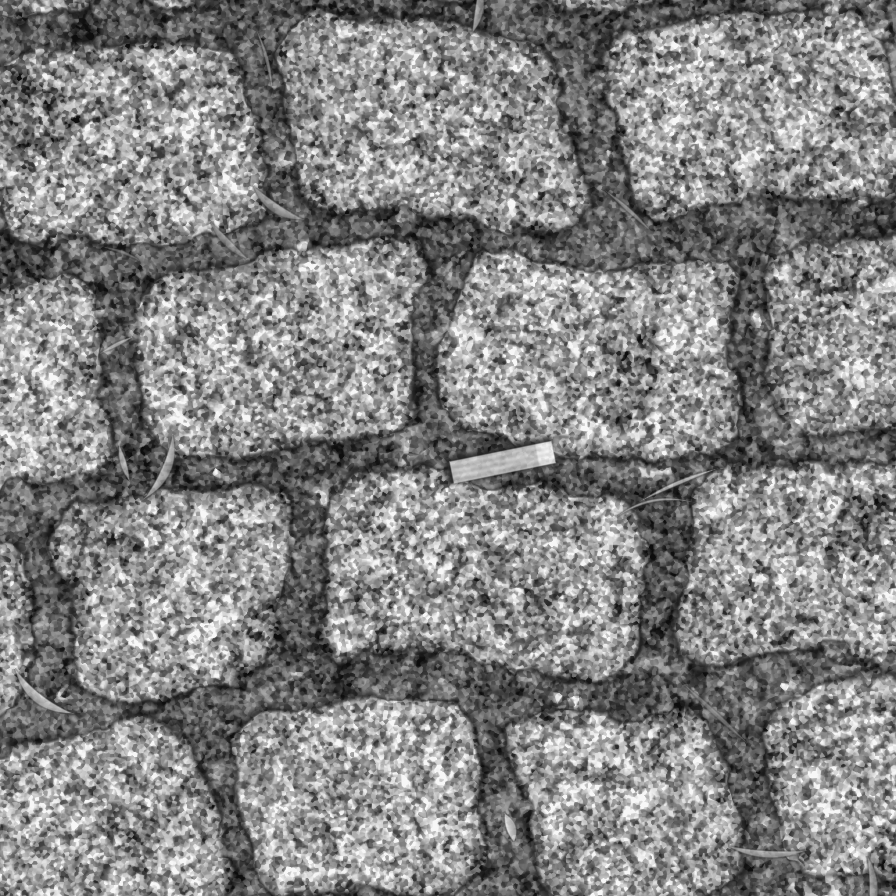
This texture is drawn by a WebGL 1 fragment shader. Its source:

```glsl
precision highp float;
// Grey granite cobblestones with gritty joints, dry litter and a pale stub.
uniform vec2 u_resolution;

const vec2 STONE_SIZE = vec2(0.345, 0.252);
const float ROW_TILT = 0.09;
const float JOINT_HALF = 0.015;
const float CORNER = 0.045;
const float STONE_GREY = 0.625;
const float JOINT_GREY = 0.36;
const float CREVICE_GREY = 0.15;
const float GRAIN_CONTRAST = 1.15;
const vec2 STUB_POS = vec2(0.561, 0.484);
const vec2 STUB_HALF = vec2(0.058, 0.0125);
const float STUB_ANGLE = 0.2;
const int LITTER_COUNT = 60;

float hash(vec2 p) {
  vec3 q = fract(vec3(p.xyx) * 0.1031);
  q += dot(q, q.yzx + 33.33);
  return fract((q.x + q.y) * q.z);
}

vec2 hash2(vec2 p) {
  return vec2(hash(p + 7.3), hash(p + 41.7));
}

vec2 rotate(vec2 p, float a) {
  float c = cos(a), s = sin(a);
  return vec2(c * p.x + s * p.y, c * p.y - s * p.x);
}

float box(vec2 p, vec2 halfSize) {
  vec2 q = abs(p) - halfSize;
  return length(max(q, 0.0)) + min(max(q.x, q.y), 0.0);
}

// Cellular noise: each cell has one random tone, softly blended at its borders.
float grains(vec2 p) {
  vec2 cell = floor(p), f = p - cell;
  float sum = 0.0, total = 0.0;
  for (int j = -1; j <= 1; j++) {
    for (int i = -1; i <= 1; i++) {
      vec2 o = vec2(float(i), float(j));
      vec2 v = o + hash2(cell + o) - f;
      float w = exp(-9.0 * dot(v, v));
      sum += w * hash(cell + o + 19.0);
      total += w;
    }
  }
  return sum / total;
}

// Slanted, jittered joint number i within a row.
float jointAt(float i, float row, float height) {
  vec2 h = hash2(vec2(i, row) + 60.0);
  return i + (h.x - 0.5) * 0.4 + (h.y - 0.5) * 0.24 * (height - 0.5);
}

// Signed distance to the nearest stone in xy (negative inside), its tone in z.
vec2 stones(vec2 p) {
  vec2 q = rotate(p - STUB_POS, ROW_TILT);
  q.y += 0.022 * sin(q.x * 6.0) + 0.009 * sin(q.x * 15.0);
  q.x += 0.012 * sin(q.y * 17.0);
  vec2 g = q / STONE_SIZE;
  float row = floor(g.y), height = g.y - row;
  float x = g.x + 0.5 * mod(row, 2.0) + 0.3 * hash(vec2(row, 5.0));
  float i = floor(x);
  if (x < jointAt(i, row, height)) i -= 1.0;
  else if (x >= jointAt(i + 1.0, row, height)) i += 1.0;
  float left = jointAt(i, row, height);
  float right = jointAt(i + 1.0, row, height);
  vec2 id = vec2(i, row) + 80.0;
  vec2 local = vec2(x - 0.5 * (left + right), height - 0.5) * STONE_SIZE;
  local = rotate(local, (hash(id) - 0.5) * 0.14);
  vec2 halfSize = vec2(0.5 * (right - left), 0.5) * STONE_SIZE;
  halfSize -= JOINT_HALF + 0.011 * hash2(id);
  return vec2(box(local, halfSize - CORNER) - CORNER, hash(id + 9.0));
}

void main() {
  vec2 p = gl_FragCoord.xy / u_resolution.y;
  float px = 1.0 / u_resolution.y;

  float coarse = grains(p * 48.0) - 0.5;
  float medium = grains(p * 125.0 + 30.0) - 0.5;
  float fine = grains(p * 250.0 + 70.0) - 0.5;
  float grain = GRAIN_CONTRAST * (0.20 * coarse + 0.40 * medium + 0.42 * fine);

  // Stone outline, chipped at several scales
  vec2 stone = stones(p);
  float chips = 0.016 * (grains(p * 17.0) - 0.5) + 0.009 * coarse + 0.005 * medium;
  float d = stone.x + chips;

  // Granite face with darker rims and a few stains
  float face = STONE_GREY + 0.06 * (stone.y - 0.5) + grain;
  face -= 0.11 * smoothstep(-0.018, 0.0, d);
  float stain = smoothstep(0.86, 0.95, grains(p * 9.0 + 3.0) + 0.15 * coarse);
  face -= 0.22 * stain;

  // Gritty joint, with shadowed crevices and pale crumbs
  float joint = JOINT_GREY + 0.65 * grain + 0.14 * (grains(p * 15.0 + 50.0) - 0.5);
  float crevice = 1.0 - smoothstep(0.001, 0.011, d + 0.006 * coarse);
  joint = mix(joint, CREVICE_GREY + 0.25 * grain, 0.8 * crevice);
  joint += 0.32 * smoothstep(0.40, 0.48, coarse) * smoothstep(-0.1, 0.2, medium);
  float grey = mix(face, joint, smoothstep(-0.0015 - px, 0.0015 + px, d));

  // Bent straws and leaves, kept only where they lie in a joint
  for (int k = 0; k < LITTER_COUNT; k++) {
    vec2 id = vec2(float(k), 11.0);
    vec2 spot = hash2(id);
    vec2 shape = hash2(id + 23.0);
    float kept = step(0.004, stones(spot).x);
    vec2 q = rotate(p - spot, 6.2832 * hash(id + 57.0));
    float len = mix(0.012, 0.045, shape.x);
    q.y += (shape.y - 0.5) * 14.0 * q.x * q.x;
    float width = mix(0.0012, 0.0055, shape.y * shape.y);
    float leaf = abs(q.y) - width * (1.0 - q.x * q.x / (len * len));
    float shade = 1.0 - smoothstep(0.0, 0.004, leaf + 0.001);
    grey = mix(grey, 0.17, 0.55 * kept * shade * step(abs(q.x), len));
    float tone = mix(0.38, 0.74, hash(id + 91.0)) + 0.25 * grain - 25.0 * q.y;
    grey = mix(grey, tone, kept * (1.0 - smoothstep(-px, px, leaf)));
  }

  // Pale stub with its shadow and brighter tip
  vec2 s = rotate(p - STUB_POS, STUB_ANGLE);
  float shadow = 1.0 - smoothstep(-0.002, 0.008, box(s + vec2(0.003, -0.002), STUB_HALF));
  grey = mix(grey, 0.12, 0.8 * shadow);
  float paper = mix(0.73, 0.86, smoothstep(0.038, 0.041, s.x));
  paper += 0.18 * grain + 0.03 * sin(s.y * 900.0) - 0.05 * smoothstep(0.004, 0.012, -s.y);
  grey = mix(grey, paper, 1.0 - smoothstep(-px, px, box(s, STUB_HALF)));

  gl_FragColor = vec4(vec3(clamp(grey, 0.05, 0.97)), 1.0);
}
```
